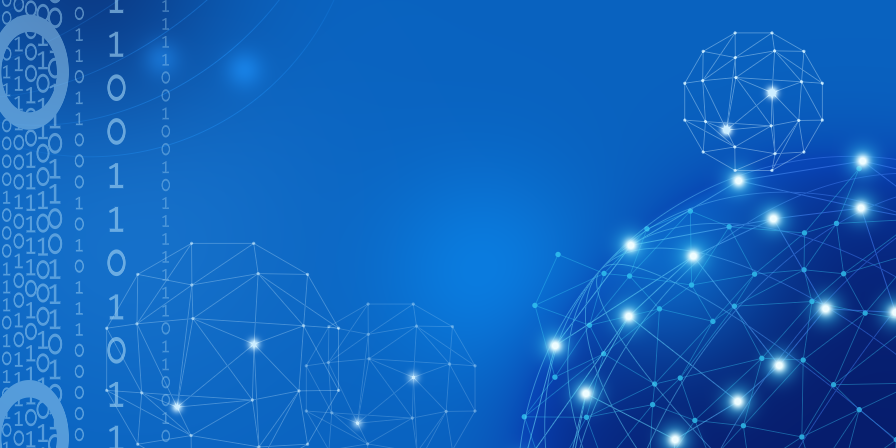
A Shadertoy shader for this background:

```glsl
// A blue technology backdrop: a glowing networked globe at lower right, three
// wire spheres and columns of ring and bar marks at left. Nodes come from polar
// formulas and jittered cells; lines are antialiased segment distances.

const vec2 GLOBE = vec2(1.90, -0.094);
const float GLOBE_R = 0.745, CELL = 0.115;
const vec3 BASE = vec3(0.035, 0.385, 0.75), LIGHT = vec3(0.09, 0.45, 0.80);
const vec3 AZURE = vec3(0.04, 0.50, 0.89), NAVY = vec3(0.025, 0.11, 0.42);
const vec3 CYAN = vec3(0.20, 0.78, 0.95), PALE = vec3(0.62, 0.82, 0.95);

// Antialiased coverage of a signed distance
float cover(float d) { return clamp(0.5 - d * iResolution.y, 0.0, 1.0); }

float glow(vec2 p, vec2 c, float r) { vec2 q = (p - c) / r; return exp(-dot(q, q)); }

float segment(vec2 p, vec2 a, vec2 b) {
    vec2 v = b - a;
    return length(p - a - v * clamp(dot(p - a, v) / dot(v, v), 0.0, 1.0));
}

vec2 hash2(vec2 c) {
    return fract(sin(vec2(dot(c, vec2(127.1, 311.7)), dot(c, vec2(269.5, 183.3)))) * 43758.5);
}

// Column of rings and bars; "ones" is the share of bars
float bitColumn(vec2 p, float x, float top, float pitch, float size, float ones) {
    float row = floor((1.0 - p.y - top) / pitch + 0.5);
    vec2 q = vec2(p.x - x, p.y - 1.0 + top + row * pitch) / size;
    float ring = abs(length(q * vec2(1.45, 1.0)) - 0.42) - 0.075;
    float bar = max(abs(q.x) - 0.06, abs(q.y) - 0.45);
    bar = min(bar, max(abs(q.x) - 0.25, abs(q.y + 0.42) - 0.06));
    bar = min(bar, segment(q, vec2(-0.22, 0.28), vec2(0.0, 0.4)) - 0.05);
    return cover(mix(ring, bar, step(hash2(vec2(row, x * 90.0)).x, ones)) * size);
}

// Unit sphere node: rings of 12, 8 and 4 points
vec2 wireNode(int ring, int i) {
    float k = float(i), t = cos(k * 1.5708);
    float a = 6.2832 * (k + 0.5) / float(12 - 4 * ring), r = 1.0;
    if (ring == 1) r = 0.73 + 0.06 * sin(k * 2.356);
    if (ring == 2) { a = 0.63 + 1.5708 * k - 0.18 * t; r = 0.42 - 0.13 * t; }
    return r * vec2(cos(a), sin(a));
}

float wireSphere(vec2 p, vec2 c, float r) {
    vec2 q = (p - c) / r;
    if (length(q) > 1.15) return 0.0;
    float line = 9.0, dots = 9.0;
    for (int ring = 0; ring < 3; ring++) for (int i = 0; i < 12 - 4 * ring; i++) {
        vec2 a = wireNode(ring, i);
        int inner = min(ring + 1, 2), j = ring < 2 ? i * (2 - ring) / (3 - ring) : i + 1;
        line = min(line, segment(q, a, wireNode(ring, i + 1)));
        line = min(line, segment(q, a, wireNode(inner, j)));
        line = min(line, segment(q, a, wireNode(inner, j + 1)));
        dots = min(dots, length(q - a));
    }
    float spark = glow(q, wireNode(2, 0), 0.013 / r) + glow(q, wireNode(2, 2), 0.012 / r);
    return 0.42 * cover(line * r - 0.0009) + 0.7 * cover(dots * r - 0.0035) + 1.4 * spark;
}

// Nested ellipses through two poles
float meridians(vec2 p, vec2 c, float r, float tilt) {
    vec2 q = mat2(cos(tilt), sin(tilt), -sin(tilt), cos(tilt)) * (p - c) / r;
    float d = 9.0;
    for (float m = 0.2; m < 1.05; m += 0.2) {
        vec2 e = vec2(q.x / m, q.y);
        float size = max(length(e), 0.001), slope = length(vec2(e.x / m, e.y)) / size;
        d = min(d, abs(size - 1.0) / max(slope, 0.001));
    }
    return cover(d * r - 0.001);
}

// Bright globe nodes on three arcs, counted leftward from the top
vec2 globeNode(int ring, int i) {
    float k = float(i), a = radians(vec3(8, -2, -2)[ring] + vec3(22, 18, 22)[ring] * k);
    float r = vec3(0.365 + 0.062 * cos(1.571 * (k + 0.5)), 0.63, 0.735)[ring];
    return GLOBE + r * vec2(-sin(a), cos(a));
}

// Fine net: xy is a jittered cell point, z keeps it inside a bulging outline
vec3 netNode(vec2 cell) {
    vec2 n = (cell + 0.15 + 0.7 * hash2(cell)) * CELL, v = n - GLOBE;
    float bulge = (atan(-v.x, v.y) - 1.0) / 0.28;
    return vec3(n, step(length(v), 0.74 + 0.2 * exp(-bulge * bulge)));
}

float fineNet(vec2 p) {
    float net = 0.0;
    for (int i = 0; i < 9; i++) {
        vec2 c = floor(p / CELL) + vec2(i % 3 - 1, i / 3 - 1);
        vec3 a = netNode(c);
        net = max(net, 0.8 * a.z * cover(length(p - a.xy) - 0.006));
        for (int k = 0; k < 3; k++) {
            vec3 b = netNode(c + vec2(k != 1, k != 0));
            net = max(net, 0.42 * a.z * b.z * cover(segment(p, a.xy, b.xy) - 0.0009));
        }
    }
    return net;
}

// Gradients, faint arcs at upper left, and the shaded globe body
vec3 backdrop(vec2 p) {
    vec3 col = mix(BASE, LIGHT, 0.9 * glow(p, vec2(0.3, 0.5), 0.42));
    col = mix(col, AZURE, 0.9 * glow(p, vec2(1.08, 0.39), 0.23));
    col = mix(col, vec3(0.04, 0.19, 0.47), 0.8 * glow(p, vec2(0.2, 1.06), 0.3));
    float echo = meridians(p, vec2(0.2, 1.25), 0.6, 0.9) * glow(p, vec2(0.4, 0.9), 0.35);
    float haze = glow(p, vec2(0.36, 0.87), 0.04) + glow(p, vec2(0.545, 0.845), 0.04);
    col += vec3(0.1, 0.3, 0.4) * (0.35 * echo + 0.4 * haze);
    float d = length(p - GLOBE) - GLOBE_R;
    float shade = exp(-max(d, 0.0) / 0.07) * (1.0 - 0.7 * glow(p, vec2(1.2, 0.5), 0.25));
    col = mix(col, vec3(0.03, 0.23, 0.68), 0.75 * shade);
    vec3 body = mix(NAVY, vec3(0.03, 0.27, 0.73), exp(min(d, 0.0) / 0.16));
    body = mix(body, vec3(0.05, 0.46, 0.83), 0.8 * glow(p, vec2(1.5, 0.43), 0.23));
    return mix(col, body, 1.0 - smoothstep(-0.03, 0.015, d));
}

void mainImage(out vec4 fragColor, in vec2 fragCoord) {
    vec2 p = fragCoord / iResolution.xy * vec2(2.0, 1.0);
    vec3 col = mix(backdrop(p), CYAN, fineNet(p));
    // Globe arcs, links and lights
    vec3 ink = mix(vec3(0.4, 0.85, 0.97), vec3(0.25, 0.48, 0.95), smoothstep(1.35, 1.9, p.x));
    float arcs = max(meridians(p, GLOBE, GLOBE_R, 0.55), meridians(p, GLOBE, GLOBE_R, -0.85));
    float line = 9.0, halo = 0.0, core = 0.0;
    for (int n = 0; n < 18; n++) {
        int ring = n / 6, i = n % 6 - 1, outer = min(ring + 1, 2);
        vec2 a = globeNode(ring, i), b = globeNode(outer, i + 1);
        line = min(line, min(segment(p, a, b), segment(p, a, globeNode(ring, i + 1))));
        halo += glow(p, a, 0.035);
        core += glow(p, a, 0.015);
    }
    col = mix(col, ink, max(0.5 * arcs, 0.6 * cover(line - 0.0011)));
    col = mix(col, CYAN, min(0.65 * halo, 0.8));
    col = mix(col, vec3(0.93, 0.99, 1.0), min(1.2 * core, 1.0));
    // Wire spheres
    float wires = wireSphere(p, vec2(1.682, 0.773), 0.159);
    wires += 0.75 * wireSphere(p, vec2(0.497, 0.198), 0.268);
    wires += 0.5 * wireSphere(p, vec2(0.872, 0.133), 0.195);
    col = mix(col, vec3(0.8, 0.93, 1.0), min(wires, 1.0));
    // Columns of marks
    float marks = 0.62 * bitColumn(p, 0.26, 0.098, 0.0977, 0.06, 0.55);
    marks = max(marks, 0.4 * bitColumn(p, 0.37, 0.013, 0.04, 0.028, 0.5));
    marks = max(marks, 0.5 * bitColumn(p, 0.177, 0.03, 0.047, 0.03, 0.5));
    marks = max(marks, 0.5 * bitColumn(p, 0.065, 0.161, 0.816, 0.26, 0.0));
    for (float i = 0.0; i < 5.0; i++)
        marks = max(marks, 0.5 * bitColumn(p, 0.015 + 0.027 * i, 0.01 * i, 0.04 + 0.004 * i, 0.031 + 0.004 * i, 0.55));
    fragColor = vec4(mix(col, PALE, marks), 1.0);
}
```
